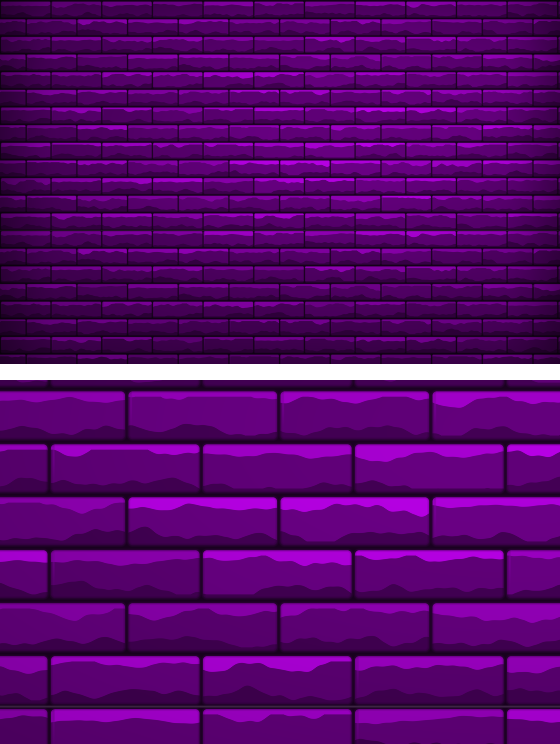
Top: the whole. Bottom: its middle third, enlarged.
Give the GLSL for this texture, as a WebGL 2 fragment shader.

```glsl
#version 300 es
precision highp float;
// Purple glazed brick wall in running bond, with ragged highlights and soft edge shading.
uniform vec2 u_resolution;
out vec4 outColor;

const vec2 BRICKS = vec2(11.05, 20.62);   // repeats across and down
const float ASPECT = 2.88;                // brick width over height
const float TILE_ROWS = 13.0;             // rows before the bond restarts
const vec3 GLAZE = vec3(0.70, 0.0, 0.875);
const vec3 BODY = vec3(0.375, 0.0, 0.47);
const vec3 SHADE = vec3(0.25, 0.0, 0.315);
const vec3 MORTAR = vec3(0.155, 0.008, 0.195);
const vec3 SEAM = vec3(0.36, 0.25, 0.39);

float hash(vec2 p) {
  vec3 q = fract(vec3(p.xyx) * 0.1031);
  q += dot(q, q.yzx + 33.33);
  return fract((q.x + q.y) * q.z);
}

vec2 gradientAt(vec2 cell) {
  float angle = 6.2832 * hash(cell);
  return vec2(cos(angle), sin(angle));
}

// Gradient noise, roughly -0.7 to 0.7
float noise(vec2 p) {
  vec2 i = floor(p), f = fract(p);
  vec2 u = f * f * f * (f * (f * 6.0 - 15.0) + 10.0);
  vec2 e = vec2(1.0, 0.0);
  float low = mix(dot(gradientAt(i), f), dot(gradientAt(i + e.xy), f - e.xy), u.x);
  float high = mix(dot(gradientAt(i + e.yx), f - e.yx), dot(gradientAt(i + e.xx), f - e.xx), u.x);
  return mix(low, high, u.y);
}

// Uneven contour along a brick: long waves with a few shallow chips
float ragged(float x, float seed) {
  float broad = noise(vec2(x * 1.1, seed * 91.7));
  float chips = noise(vec2(x * 3.2 + 17.0, seed * 53.3));
  return broad + 0.35 * chips;
}

float roundedBox(vec2 p, vec2 halfSize, float radius) {
  vec2 d = abs(p) - halfSize + radius;
  return length(max(d, 0.0)) + min(max(d.x, d.y), 0.0) - radius;
}

// Antialiased coverage of a signed distance
float cover(float dist, float px) {
  return 1.0 - smoothstep(-0.6 * px, 0.6 * px, dist);
}

// Broad glow right of centre, falling off to the borders
float wallLight(vec2 uv) {
  vec2 d = (uv - vec2(0.64, 0.62)) / vec2(0.72, 0.56);
  vec2 edge = smoothstep(vec2(-0.05), vec2(0.11, 0.08), min(uv, 1.0 - uv));
  float glow = mix(0.49, 1.05, exp(-1.1 * dot(d, d)));
  return glow * mix(0.60, 1.0, edge.x) * mix(0.85, 1.0, edge.y);
}

// One brick; p is measured in row heights from its centre
vec3 brickColor(vec2 p, vec2 id, float px) {
  float seed = hash(id + 3.7);
  float x = p.x + 7.0 * hash(id + 21.3);
  float wear = mix(0.10, 0.36, hash(id + 8.1));
  vec2 halfSize = vec2(0.5 * ASPECT - 0.032, 0.452);

  float glazeDepth = mix(0.13, 0.24, seed) + wear * ragged(x, seed);
  glazeDepth = clamp(glazeDepth, 0.10, 0.42);
  float shadeDepth = clamp(0.17 + 0.30 * ragged(x + 31.0, seed), 0.07, 0.38);
  float glaze = cover(halfSize.y - glazeDepth - p.y, px);
  float shade = cover(p.y + halfSize.y - shadeDepth, px);

  vec3 color = BODY * mix(0.92, 1.06, hash(id + 14.9));
  color = mix(color, SHADE, shade);
  color = mix(color, GLAZE * mix(0.76, 1.0, hash(id + 5.2)), glaze);

  // Thin lit rim on the left side of some bricks
  float rim = cover(abs(p.x + halfSize.x - 0.05) - 0.02, px);
  rim *= step(0.55, hash(id + 44.0)) * smoothstep(-0.3, 0.3, p.y);
  color = mix(color, GLAZE * 0.7, 0.5 * rim);

  // Slight bevel, then mortar that darkens toward its middle
  float dist = roundedBox(p, halfSize, 0.08);
  color *= mix(0.82, 1.0, smoothstep(0.0, 0.05, -dist));
  vec3 mortar = MORTAR * mix(1.0, 0.62, smoothstep(0.0, 0.05, dist));
  return mix(mortar, color, cover(dist, px));
}

void main() {
  vec2 uv = gl_FragCoord.xy / u_resolution;
  float px = BRICKS.y / u_resolution.y;

  // Running bond: odd rows shift by half a brick
  float down = (1.0 - uv.y) * BRICKS.y - 0.04;
  float row = floor(down);
  float tileRow = mod(row, TILE_ROWS);
  float across = uv.x * BRICKS.x - 0.007 - 0.51 * mod(tileRow, 2.0);
  vec2 id = vec2(floor(across) + 2.0, tileRow + 1.0);
  vec2 local = vec2((fract(across) - 0.5) * ASPECT, 0.5 - fract(down));

  float light = wallLight(uv);
  vec3 color = brickColor(local, id, px) * light;

  // Fine pale line where the bond restarts
  float seam = cover(abs(down - TILE_ROWS) - 0.018, px);
  color = mix(color, SEAM * light, 0.6 * seam);
  outColor = vec4(color, 1.0);
}
```
